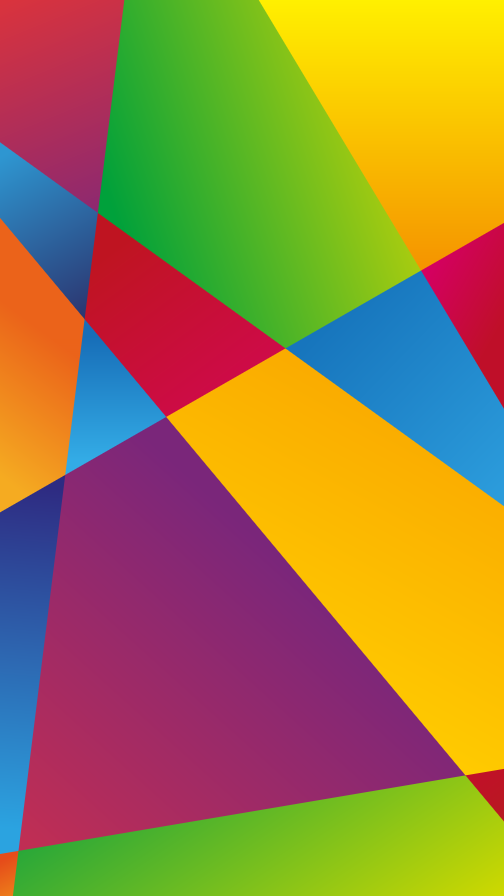
This background is drawn by a WebGL 2 fragment shader. Its source:

```glsl
#version 300 es
precision highp float;
// Draws a mosaic of bright gradient facets cut by six straight lines.

uniform vec2 u_resolution;
out vec4 fragColor;

// The canvas spans 9 by 16 units, origin at the lower left.
const vec2 CANVAS = vec2(9.0, 16.0);

// Smooth coverage of the half plane on the left of the line from a to b.
float leftOf(vec2 p, vec2 a, vec2 b, float pixel) {
    vec2 d = normalize(b - a);
    vec2 q = p - a;
    return clamp((d.x * q.y - d.y * q.x) / pixel + 0.5, 0.0, 1.0);
}

// Linear gradient running from point a to point b.
vec3 ramp(vec2 p, vec2 a, vec2 b, vec3 start, vec3 end) {
    vec2 d = b - a;
    return mix(start, end, clamp(dot(p - a, d) / dot(d, d), 0.0, 1.0));
}

// Facets left of the steep line, stacked from bottom to top.
vec3 leftFacets(vec2 p, float fall, float dive, float rise, float base) {
    vec3 ember = ramp(p, vec2(0.0, 0.6), vec2(0.3, 0.0),
                      vec3(0.90, 0.30, 0.10), vec3(0.93, 0.50, 0.10));
    vec3 navy = ramp(p, vec2(0.6, 7.3), vec2(0.1, 1.2),
                     vec3(0.18, 0.17, 0.51), vec3(0.17, 0.64, 0.88));
    vec3 orange = ramp(p, vec2(1.5, 9.5), vec2(0.0, 7.5),
                       vec3(0.92, 0.39, 0.10), vec3(0.96, 0.67, 0.13));
    vec3 dusk = ramp(p, vec2(0.0, 13.2), vec2(1.6, 10.4),
                     vec3(0.18, 0.59, 0.82), vec3(0.17, 0.21, 0.44));
    vec3 crimson = ramp(p, vec2(0.2, 16.0), vec2(1.75, 12.2),
                        vec3(0.85, 0.20, 0.24), vec3(0.55, 0.16, 0.44));
    vec3 color = mix(ember, navy, base);
    color = mix(color, orange, rise);
    color = mix(color, dusk, dive);
    return mix(color, crimson, fall);
}

// Facets above the rising line, right of the steep line.
vec3 upperFacets(vec2 p, float fall, float dive, float corner) {
    vec3 sky = ramp(p, vec2(1.4, 10.0), vec2(1.4, 7.8),
                    vec3(0.09, 0.43, 0.72), vec3(0.20, 0.67, 0.90));
    vec3 red = ramp(p, vec2(2.0, 11.5), vec2(4.0, 8.8),
                    vec3(0.75, 0.08, 0.13), vec3(0.81, 0.04, 0.29));
    vec3 green = ramp(p, vec2(2.2, 11.7), vec2(6.8, 13.3),
                      vec3(0.00, 0.63, 0.23), vec3(0.66, 0.80, 0.06));
    vec3 yellow = ramp(p, vec2(6.8, 16.0), vec2(6.8, 11.2),
                       vec3(1.00, 0.94, 0.00), vec3(0.96, 0.58, 0.00));
    vec3 color = mix(mix(sky, red, dive), green, fall);
    return mix(color, yellow, corner);
}

// Facets below the rising line, right of the steep line.
vec3 lowerFacets(vec2 p, float fall, float dive, float corner, float base) {
    vec3 lime = ramp(p, vec2(1.5, 1.5), vec2(4.5, -3.0),
                     vec3(0.17, 0.66, 0.22), vec3(0.81, 0.85, 0.00));
    vec3 ruby = ramp(p, vec2(8.4, 2.2), vec2(9.0, 1.4),
                     vec3(0.76, 0.06, 0.16), vec3(0.72, 0.10, 0.13));
    vec3 purple = ramp(p, vec2(5.0, 6.0), vec2(0.5, 1.0),
                       vec3(0.48, 0.15, 0.48), vec3(0.75, 0.18, 0.33));
    vec3 amber = ramp(p, vec2(7.0, 8.8), vec2(4.4, 4.0),
                      vec3(0.98, 0.67, 0.00), vec3(1.00, 0.80, 0.00));
    vec3 blue = ramp(p, vec2(5.8, 10.2), vec2(8.9, 7.2),
                     vec3(0.09, 0.46, 0.74), vec3(0.17, 0.61, 0.86));
    vec3 magenta = ramp(p, vec2(7.6, 11.1), vec2(9.0, 10.3),
                        vec3(0.83, 0.00, 0.38), vec3(0.75, 0.06, 0.16));
    vec3 color = mix(mix(lime, purple, base), mix(ruby, amber, base), dive);
    color = mix(color, blue, fall);
    return mix(color, magenta, corner);
}

void main() {
    vec2 p = gl_FragCoord.xy / u_resolution * CANVAS;
    vec2 cell = CANVAS / u_resolution;
    float pixel = max(cell.x, cell.y);

    // Coverage on the upper or outer side of each dividing line.
    float steep = leftOf(p, vec2(0.23, 0.0), vec2(2.22, 16.0), pixel);
    float fall = leftOf(p, vec2(0.0, 13.46), vec2(9.0, 6.96), pixel);
    float dive = leftOf(p, vec2(0.0, 12.11), vec2(9.0, 1.33), pixel);
    float rise = leftOf(p, vec2(0.0, 6.85), vec2(9.0, 12.02), pixel);
    float corner = leftOf(p, vec2(4.62, 16.0), vec2(9.0, 8.70), pixel);
    float base = leftOf(p, vec2(0.0, 0.75), vec2(9.0, 2.27), pixel);

    // Join the three groups of facets.
    vec3 upper = upperFacets(p, fall, dive, corner);
    vec3 lower = lowerFacets(p, fall, dive, corner, base);
    vec3 left = leftFacets(p, fall, dive, rise, base);
    fragColor = vec4(mix(mix(lower, upper, rise), left, steep), 1.0);
}
```
